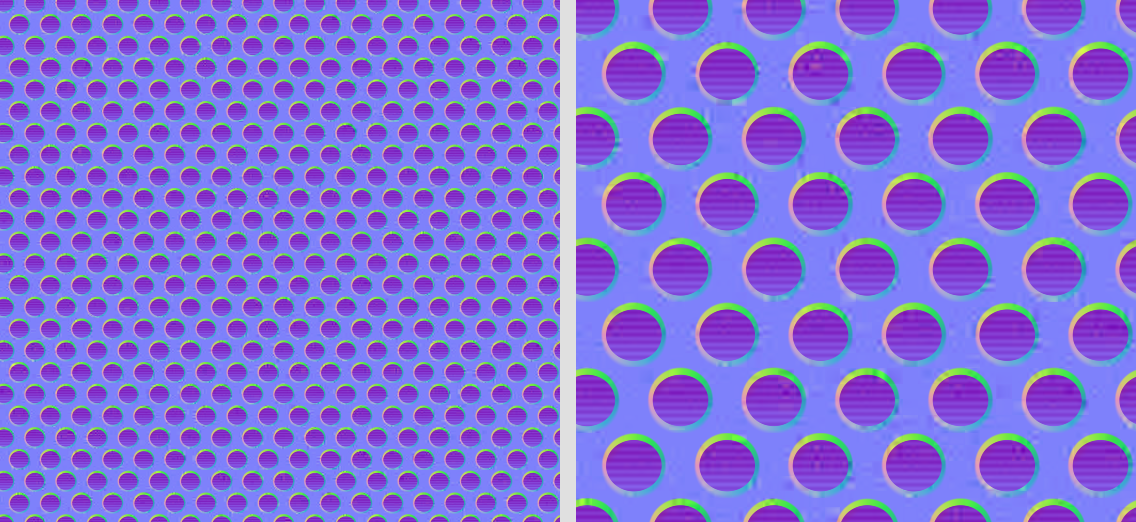
Left, the full canvas; right, a detail of the centre.
Reproduce this texture map procedurally as a Shadertoy shader.

```glsl
// Tangent-space normal map of a perforated sheet: 18 x 24 staggered round dents.
// Each dent is a shaded disc inside a rim coloured by its facing direction;
// blockwise cosine ripples add fine wear, and every index wraps so it tiles.

const vec2 GRID = vec2(18.0, 24.0);
const vec2 BLOCKS = vec2(108.0, 102.0);

float hash(vec2 p) {
    vec3 q = fract(p.xyx * vec3(0.1031, 0.1030, 0.0973));
    q += dot(q, q.yzx + 33.33);
    return fract((q.x + q.y) * q.z);
}

// Two-channel ripple: a random cosine wave in each block, faded at its border
vec2 ripple(vec2 uv) {
    vec2 p = uv * BLOCKS;
    vec2 id = mod(floor(p), BLOCKS);
    vec2 f = fract(p);
    vec2 freq = floor(vec2(hash(id + 7.0), hash(id + 151.0)) * 3.99);
    vec2 phase = 6.283 * vec2(hash(id + 31.0), hash(id + 67.0));
    vec2 wave = sin(3.1416 * freq * f + phase);
    vec2 fade = smoothstep(0.0, 0.2, f) * smoothstep(1.0, 0.8, f);
    float strength = smoothstep(0.25, 1.0, hash(id + 211.0));
    return wave * wave.yx * strength * mix(0.4, 1.0, fade.x * fade.y) + 0.35 * strength * wave;
}

// Rim colour from the outward direction n: green above, red left, teal right and below
vec3 rimColor(vec2 n) {
    float up = max(n.y, 0.0);
    float down = max(-n.y, 0.0);
    vec3 c = vec3(0.45 - 0.45 * n.x,
                  0.53 + 0.38 * up + 0.17 * down - 0.05 * min(n.x, 0.0) + 0.08 * max(n.x, 0.0),
                  0.72 - 0.46 * up + 0.10 * down);
    return clamp(c, vec3(0.17, 0.3, 0.25), vec3(0.9, 0.92, 1.0));
}

// Sloping floor of a dent, with horizontal bands and a shadow under the upper left rim
vec3 floorColor(vec2 d, float seed) {
    vec3 c = mix(vec3(0.51, 0.32, 0.88), vec3(0.51, 0.17, 0.78), smoothstep(-0.25, 0.1, d.y));
    float band = sin(d.y * 78.0 + 6.283 * seed);
    c += band * vec3(0.015, 0.05, 0.035);
    float shadow = smoothstep(0.18, 0.31, dot(d, vec2(-0.75, 0.66)));
    return mix(c, vec3(0.58, 0.13, 0.58), 0.6 * shadow);
}

void mainImage(out vec4 fragColor, in vec2 fragCoord) {
    vec2 uv = fragCoord / iResolution.xy;
    float px = GRID.x / iResolution.x;

    // Staggered cells; distances are in units of the horizontal pitch
    float y = uv.y * GRID.y + 0.13;
    float row = floor(y + 0.5);
    float x = uv.x * GRID.x - 0.12 - 0.5 * mod(row, 2.0);
    float column = floor(x + 0.5);
    vec2 d = vec2(x - column, (y - row) * 0.7);
    vec2 id = mod(vec2(column, row), GRID);
    float seed = hash(id + 3.0);

    float r = length(d);
    vec2 n = d / max(r, 0.001);
    float outer = 0.342 + 0.008 * (seed - 0.5);
    float inner = length((d + vec2(0.0, 0.005)) * vec2(1.0, 1.08));

    // Flat sheet, then rim, then floor
    vec3 color = vec3(0.495, 0.505, 0.985);
    float soft = max(px * 0.8, 0.012 + 0.02 * smoothstep(0.2, -0.8, n.y));
    float rim = 1.0 - smoothstep(outer - soft, outer + soft, r);
    color = mix(color, rimColor(n), rim * mix(0.8, 1.0, smoothstep(-0.6, 0.3, n.y)));
    float dent = 1.0 - smoothstep(0.298 - px * 0.6, 0.298 + px * 0.6, inner);
    color = mix(color, floorColor(d, seed), dent);

    // Wear gathers round the rims and varies from dent to dent and across the sheet
    vec2 w = ripple(uv);
    float drift = 0.8 + 0.2 * sin(6.283 * (uv.x + 2.0 * uv.y)) * sin(6.283 * (3.0 * uv.x - uv.y));
    float halo = exp(-9.0 * max(r - outer, 0.0));
    float scratch = mix(0.03, 0.14, seed * seed) * smoothstep(-0.2, 0.15, d.y);
    float amount = drift * mix(0.13 * halo, scratch, dent);
    color += amount * vec3(w, -0.35 * length(w));

    fragColor = vec4(clamp(color, 0.0, 1.0), 1.0);
}
```
